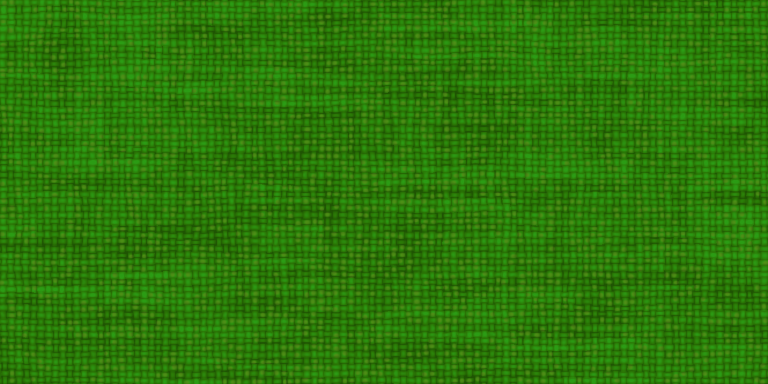
This texture is drawn by a WebGL 1 fragment shader. Its source:

```glsl
precision highp float;

uniform vec2 u_resolution;

#define THREADS vec2(104.0, 58.0)
#define HALF_WIDTH 0.40
#define WIDTH_VARIATION 0.20
#define WOBBLE 0.45
#define SLUB 0.34
#define GRAIN 0.16
#define FLECK_SHARE 0.32
#define SHADE vec3(0.12, 0.33, 0.01)
#define BASE vec3(0.165, 0.465, 0.02)
#define LIGHT vec3(0.17, 0.61, 0.08)
#define FLECK vec3(0.29, 0.51, 0.08)

const float PI = 3.14159265;

float hash(vec2 p) {
  return fract(sin(dot(p, vec2(12.9898, 78.233))) * 43758.5453);
}

float noise(vec2 p) {
  vec2 i = floor(p);
  vec2 f = fract(p);
  f = f * f * (3.0 - 2.0 * f);
  float low = mix(hash(i), hash(i + vec2(1.0, 0.0)), f.x);
  float high = mix(hash(i + vec2(0.0, 1.0)), hash(i + vec2(1.0, 1.0)), f.x);
  return mix(low, high, f.y);
}

// Soft-edged strip around a thread's centre line
float strip(float offset, float halfWidth, float blur) {
  return 1.0 - smoothstep(halfWidth - blur, halfWidth + blur, abs(offset));
}

void main() {
  vec2 uv = gl_FragCoord.xy / u_resolution;
  vec2 blur = max(0.6 * THREADS / u_resolution, vec2(0.06));

  // Threads wander slightly from a straight grid
  vec2 p = uv * THREADS;
  p += WOBBLE * (vec2(noise(p * vec2(0.45, 0.16)),
                      noise(p * vec2(0.12, 0.5) + 31.0)) - 0.5);
  vec2 cell = floor(p);
  vec2 f = fract(p) - 0.5;

  // Each thread swells and thins along its length
  float warpSlub = noise(vec2(cell.x * 7.0, p.y * 0.14)) - 0.5;
  float weftSlub = noise(vec2(p.x * 0.11, cell.y * 7.0 + 400.0)) - 0.5;
  float warpCover = strip(f.x, HALF_WIDTH + WIDTH_VARIATION * warpSlub, blur.x);
  float weftCover = strip(f.y, HALF_WIDTH + WIDTH_VARIATION * weftSlub, blur.y);

  // Plain weave: warp and weft alternate on top
  float side = 1.0 - 2.0 * mod(cell.x + cell.y, 2.0);
  vec2 crown = cos(PI * f);
  float warp = warpCover * crown.x * (0.5 + 0.5 * side * crown.y);
  float weft = weftCover * crown.y * (0.5 - 0.5 * side * crown.x);
  float relief = max(warp, weft);

  // Thread shade, broad horizontal streaks and fibre grain
  float streak = noise(uv * vec2(5.0, 42.0) + 9.0) - 0.5;
  float cloud = noise(uv * vec2(6.0, 4.0) + 70.0) - 0.5;
  float fibre = noise(p * vec2(3.1, 2.7) + 150.0) - 0.5;
  float tone = 0.10 + 0.78 * relief;
  tone += SLUB * (0.6 * warpSlub + 0.8 * weftSlub);
  tone += 0.22 * streak + 0.12 * cloud + GRAIN * fibre;
  tone += 0.14 * (hash(cell + 5.0) - 0.5);

  vec3 color = mix(SHADE, BASE, clamp(tone * 2.0, 0.0, 1.0));
  color = mix(color, LIGHT, clamp(tone * 2.0 - 1.0, 0.0, 1.0));

  // Olive fibres showing beside some crossings
  float chosen = step(1.0 - FLECK_SHARE, hash(cell + 211.0));
  vec2 shift = vec2(hash(cell + 17.0), hash(cell + 43.0)) - 0.5;
  float spot = 1.0 - smoothstep(0.15, 0.5, length(f - 0.4 * shift));
  color = mix(color, FLECK * (0.75 + 0.35 * relief), 0.85 * chosen * spot);

  gl_FragColor = vec4(color, 1.0);
}
```
